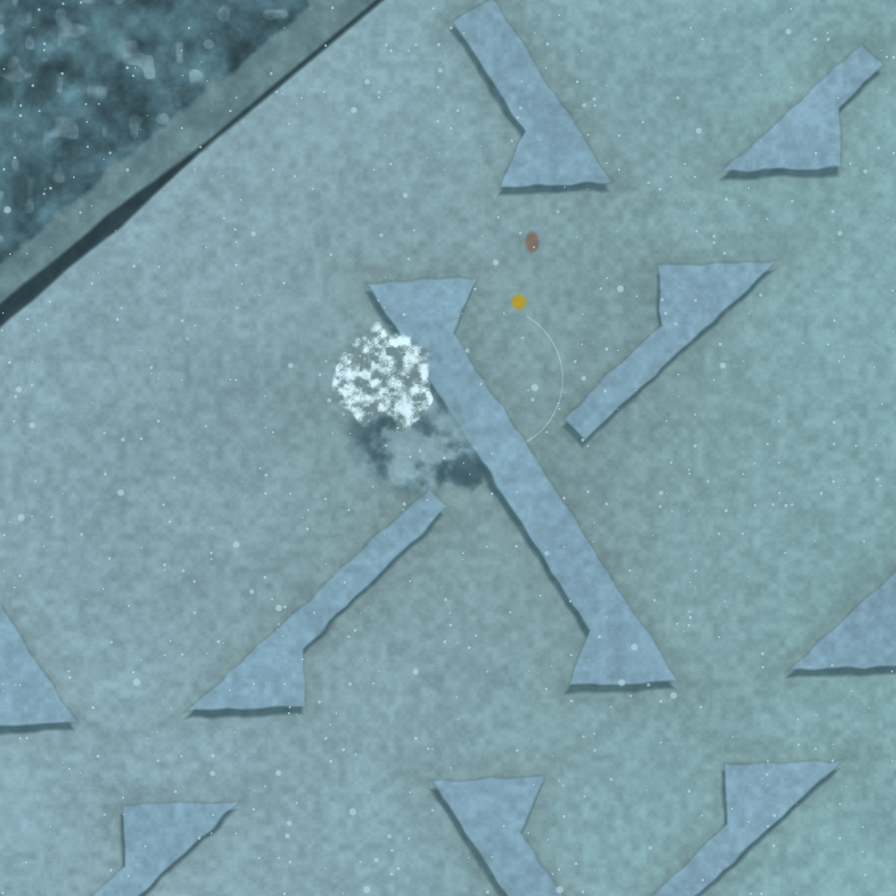
This texture is drawn by a three.js fragment shader. Its source:

```glsl
// Weathered cast metal cover with a lattice of raised broken crosses beside a kerb and asphalt.
varying vec2 vUv;
// Lattice
const vec2 STEP_ACROSS = vec2(0.671, 0.046);
const vec2 STEP_UP = vec2(-0.074, 0.556);
const vec2 BAR_CENTRE = vec2(0.583, 0.462);
const vec2 ARM_CENTRE = vec2(0.538, 0.457);
// Plate border
const vec2 EDGE_POINT = vec2(0.0, 0.642);
const vec2 EDGE_NORMAL = vec2(0.640, -0.768);
const float KERB_WIDTH = 0.05;
const float ARM_MARGIN = 0.2;
// Finish
const float SOFT = 0.0022;
const float GRAIN = 0.12;
const vec3 BLUE_STEEL = vec3(0.53, 0.66, 0.71);
const vec3 GREEN_STEEL = vec3(0.50, 0.66, 0.68);
const vec3 GREY_STEEL = vec3(0.48, 0.59, 0.61);
const vec3 RAISED = vec3(0.50, 0.64, 0.71);
const vec3 SHADOW = vec3(0.23, 0.34, 0.38);
const vec3 ASPHALT = vec3(0.29, 0.41, 0.45);
const vec3 PALE = vec3(0.74, 0.85, 0.89);

float hash(vec2 p) {
  vec3 q = fract(p.xyx * 0.1031);
  q += dot(q, q.yzx + 33.33);
  return fract((q.x + q.y) * q.z);
}
float noise(vec2 p) {
  vec2 i = floor(p), f = fract(p);
  f = f * f * (3.0 - 2.0 * f);
  return mix(mix(hash(i), hash(i + vec2(1, 0)), f.x),
             mix(hash(i + vec2(0, 1)), hash(i + vec2(1, 1)), f.x), f.y);
}
float fbm(vec2 p) {
  float sum = 0.0, amp = 0.533;
  for (int i = 0; i < 4; i++) {
    sum += amp * noise(p);
    p = p * 2.07 + 17.3;
    amp *= 0.5;
  }
  return sum;
}
float fill(float d, float soft) { return 1.0 - smoothstep(-soft, soft, d); }
float plateEdge(vec2 p) { return dot(p - EDGE_POINT, EDGE_NORMAL); }
// Signed distance to a line, positive on its right
float side(vec2 p, vec2 a, vec2 b) {
  return dot(p - a, normalize(vec2(b.y - a.y, a.x - b.x)));
}
// One flared flank of the long bar
float barFlank(vec2 q) {
  vec2 notch = vec2(0.076, -0.165);
  return min(side(q, vec2(-0.174, 0.223), notch), side(q, notch, vec2(0.050, -0.229)));
}
float shortArm(vec2 q, float gap) {
  vec2 notch = vec2(0.199, 0.180);
  float lower = side(q, vec2(0.085, 0.026), vec2(0.327, 0.250));
  float upper = min(side(q, notch, vec2(0.068, 0.052)), side(q, vec2(0.197, 0.247), notch));
  float ends = max(q.y - 0.03 * q.x - 0.240, gap - dot(q, vec2(0.72, 0.69)));
  return max(max(lower, upper), ends);
}
// Union of all raised crosses; the top row has wider gaps
float crosses(vec2 p) {
  float d = 1.0;
  for (int j = -1; j <= 1; j++) for (int i = -1; i <= 1; i++) {
    vec2 shift = float(i) * STEP_ACROSS + float(j) * STEP_UP;
    vec2 b = p - BAR_CENTRE - shift, a = p - ARM_CENTRE - shift;
    float bar = max(max(barFlank(b), barFlank(-b)), abs(b.y - 0.05 * b.x) - 0.230);
    if (j > 0) bar = max(bar, 0.035 - dot(b, vec2(0.55, -0.83)));
    float arms = min(shortArm(a, 0.120), shortArm(-a, j > 0 ? 0.2 : 0.045));
    d = min(d, min(bar, max(arms, ARM_MARGIN - plateEdge(p))));
  }
  return d;
}
// Scattered bright flecks, one candidate per grid cell
float flecks(vec2 p, float count, float share) {
  vec2 id = floor(p * count);
  vec2 spot = 0.3 + 0.4 * vec2(hash(id + 3.1), hash(id + 8.7));
  float r = 0.08 + 0.2 * hash(id + 5.3);
  return step(hash(id), share) * fill(length(fract(p * count) - spot) - r, 0.1);
}

void main() {
  vec2 p = vUv, mid = p - 0.5;
  float blotch = fbm(p * 9.0), rough = fbm(p * 38.0), grain = fbm(p * 110.0);
  // Tinted plate, dull near the middle
  vec3 col = mix(BLUE_STEEL, GREEN_STEEL, smoothstep(0.25, 0.95, p.x));
  col = mix(col, GREY_STEEL, 0.8 * exp(-7.0 * dot(mid, mid)));
  // Raised crosses with grime and shadow
  vec2 w = p + 0.004 * (vec2(noise(p * 55.0), noise(p * 55.0 + 40.0)) - 0.5);
  float d = crosses(w), shade = crosses(w + vec2(0.003, 0.009));
  col = mix(col, GREY_STEEL * vec3(0.9, 0.87, 0.83), 0.45 * exp(-max(d, 0.0) * 55.0));
  col = mix(col, SHADOW, 0.8 * fill(shade, 0.003) * (0.6 + 0.5 * blotch));
  col = mix(col, SHADOW, 0.35 * fill(abs(d) - 0.001, 0.003));
  col = mix(col, RAISED, fill(d, SOFT));
  // Rubble and pale crust over the broken joint
  float rubble = length((p - vec2(0.468, 0.496)) * vec2(0.85, 1.1)) - 0.056 + 0.05 * (blotch - 0.5);
  col = mix(col, mix(SHADOW, BLUE_STEEL, smoothstep(0.25, 0.6, rough)), 0.8 * fill(rubble, 0.015));
  col = mix(col, SHADOW, 0.8 * fill(length(p - vec2(0.521, 0.474)) - 0.02 + 0.03 * (rough - 0.5), 0.007));
  float crust = length(p - vec2(0.427, 0.577)) - 0.055 + 0.045 * (fbm(p * 26.0) - 0.5);
  crust = max(crust, 0.016 - length(p - vec2(0.427, 0.522)));
  col = mix(col, mix(GREY_STEEL, PALE + 0.08, smoothstep(0.3, 0.7, grain)), fill(crust, 0.003));
  // Pebble, yellow bud and hair
  col = mix(col, vec3(0.50, 0.46, 0.42), fill(length((p - vec2(0.594, 0.73)) * vec2(1.3, 0.9)) - 0.01, 0.003));
  col = mix(col, vec3(0.68, 0.60, 0.20), fill(length(p - vec2(0.579, 0.663)) - 0.008, 0.003));
  float hair = abs(length(p - vec2(0.547, 0.577)) - 0.081) - 0.0005;
  col = mix(col, PALE, 0.55 * fill(hair, 0.0015) * step(0.588, p.x));
  // Kerb, crack and asphalt
  float edge = plateEdge(p), crack = mix(0.009, 0.002, smoothstep(0.12, 0.24, p.x));
  col = mix(col, mix(SHADOW, GREY_STEEL, 0.4 + 0.5 * rough), fill(edge, SOFT));
  col = mix(col, SHADOW * 0.6, 0.85 * fill(abs(edge + 0.004) - crack * (0.4 + blotch), 0.003));
  vec3 stones = ASPHALT * (0.55 + 0.9 * rough);
  stones = mix(stones, PALE, 0.5 * smoothstep(0.70, 0.85, noise(p * 60.0)) * rough);
  col = mix(col, stones, fill(edge + KERB_WIDTH + 0.012 * (rough - 0.5), 0.004));
  // Wear
  col *= 1.0 + GRAIN * (blotch - 0.5) + 2.0 * GRAIN * (grain - 0.5);
  col = mix(col, PALE, 0.65 * max(flecks(p, 150.0, 0.025), flecks(p + 0.37, 70.0, 0.012)));
  gl_FragColor = vec4(clamp(col, 0.0, 1.0), 1.0);
}
```
